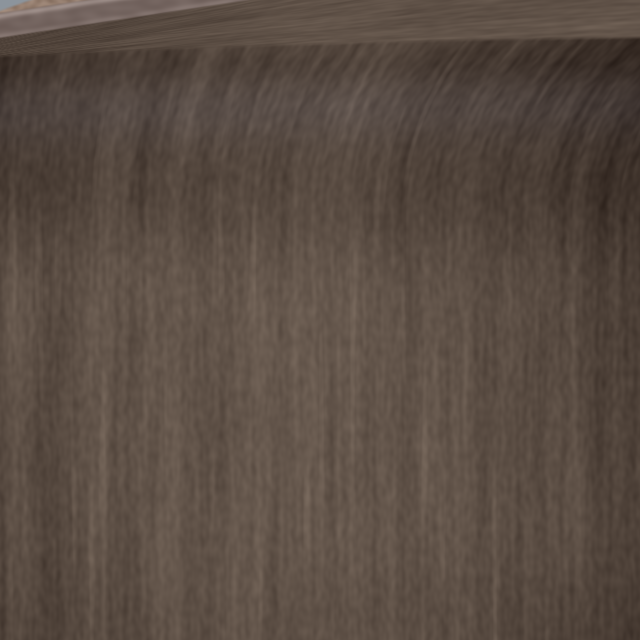
Reproduce this texture procedurally as a Shadertoy shader.

```glsl
// A brown wood veneer panel whose vertical grain bends over a rounded upper edge.
// Stretched gradient noise makes the fibres and pores; broad bands add the light.
// Above the bend lie a flat top with fanned grain and a pale corner strip.

vec2 gradientAt(vec2 cell) {
    vec3 h = fract(cell.xyx * vec3(0.1031, 0.1030, 0.0973));
    h += dot(h, h.yzx + 33.33);
    float angle = 6.2832 * fract((h.x + h.y) * h.z);
    return vec2(cos(angle), sin(angle));
}

// Gradient noise, roughly -0.7 to 0.7
float noise(vec2 p) {
    vec2 i = floor(p), f = p - i;
    vec2 u = f * f * f * (f * (f * 6.0 - 15.0) + 10.0);
    vec2 e = vec2(0.0, 1.0);
    float low = mix(dot(gradientAt(i), f), dot(gradientAt(i + e.yx), f - e.yx), u.x);
    float high = mix(dot(gradientAt(i + e), f - e), dot(gradientAt(i + 1.0), f - 1.0), u.x);
    return mix(low, high, u.y);
}

float bell(float x, float centre, float width) {
    float d = (x - centre) / width;
    return exp(-d * d);
}

// Maps a shade of about -2 to 2 onto the brown range
vec3 woodColor(float shade) {
    return vec3(0.335, 0.283, 0.246) + shade * vec3(0.050, 0.047, 0.043);
}

// Long fibres along y, broken up by short dark pores
float grain(vec2 p) {
    p.x += 0.006 * noise(p * vec2(3.0, 1.5));
    float fibres = 0.9 * noise(vec2(p.x * 17.0, p.y * 0.7))
                 + 0.9 * noise(vec2(p.x * 48.0 + 7.3, p.y * 1.6))
                 + 0.8 * noise(vec2(p.x * 105.0 + 3.1, p.y * 5.0));
    float pores = 0.8 * noise(vec2(p.x * 125.0, p.y * 62.0) + 11.7)
                + 0.6 * noise(vec2(p.x * 80.0, p.y * 28.0) + 41.2);
    float pale = smoothstep(0.22, 0.5, noise(vec2(p.x * 62.0 + 19.4, p.y * 2.6)));
    return fibres + pores + 0.6 * pale;
}

vec3 frontPanel(vec2 p) {
    // Fibres lean right as they climb over the bend
    float climb = max(0.0, (p.y - 0.66) / 0.27);
    vec2 q = vec2(p.x - (0.025 + 0.10 * p.x) * climb * climb, p.y);

    float x = p.x - 0.44;
    float light = 1.2 - 6.0 * x * x;
    light -= 1.35 * smoothstep(0.52, 0.72, p.y);
    light -= 0.5 * (1.0 - smoothstep(0.0, 0.2, p.y));
    light += 0.4 * noise(p * vec2(3.5, 2.5) + 5.0);

    float sheen = bell(p.y, 0.825 + 0.012 * p.x, 0.05);
    light += 0.55 * sheen - 0.7 * bell(p.y, 0.9, 0.035);
    vec3 color = woodColor(light + grain(q));
    return color + sheen * vec3(-0.008, 0.0, 0.016);
}

vec3 topSurface(vec2 p) {
    // Grain fans out from a point beyond the left side
    vec2 d = p - vec2(-0.2, 0.885);
    float slope = d.y / d.x;
    float fibres = 1.1 * noise(vec2(slope * 70.0, p.x * 2.0))
                 + 1.0 * noise(vec2(slope * 170.0 + 4.0, p.x * 7.0))
                 + 0.6 * noise(vec2(slope * 230.0, p.x * 32.0));
    return woodColor(-0.5 + 1.5 * smoothstep(0.0, 0.6, p.x) + fibres);
}

vec3 cornerStrip(vec2 p, float height) {
    vec3 color = vec3(0.45, 0.39, 0.37) + 0.06 * noise(p * vec2(30.0, 60.0));
    color += 0.16 * bell(height, 0.034, 0.005) + 0.05 * bell(height, 0.003, 0.004);
    vec3 tan_ = vec3(0.57, 0.48, 0.42) + 0.12 * noise(p * vec2(70.0, 90.0));
    color = mix(color, tan_, smoothstep(0.036, 0.041, height));
    vec3 backdrop = vec3(0.55, 0.58, 0.61);
    return mix(color, backdrop, smoothstep(-0.003, 0.003, p.y - 0.983 - 0.35 * p.x));
}

void mainImage(out vec4 fragColor, in vec2 fragCoord) {
    vec2 p = fragCoord / iResolution.xy;

    // Front panel up to the crease, then the flat top
    float crease = p.y - (0.912 + 0.048 * p.x - 0.019 * p.x * p.x);
    vec3 color = mix(frontPanel(p), topSurface(p), smoothstep(-0.004, 0.004, crease));

    // Pale strip across the upper left corner
    float stripHeight = p.y - 0.941 - 0.152 * p.x;
    color = mix(color, cornerStrip(p, stripHeight), smoothstep(-0.002, 0.002, stripHeight));

    fragColor = vec4(color, 1.0);
}
```
